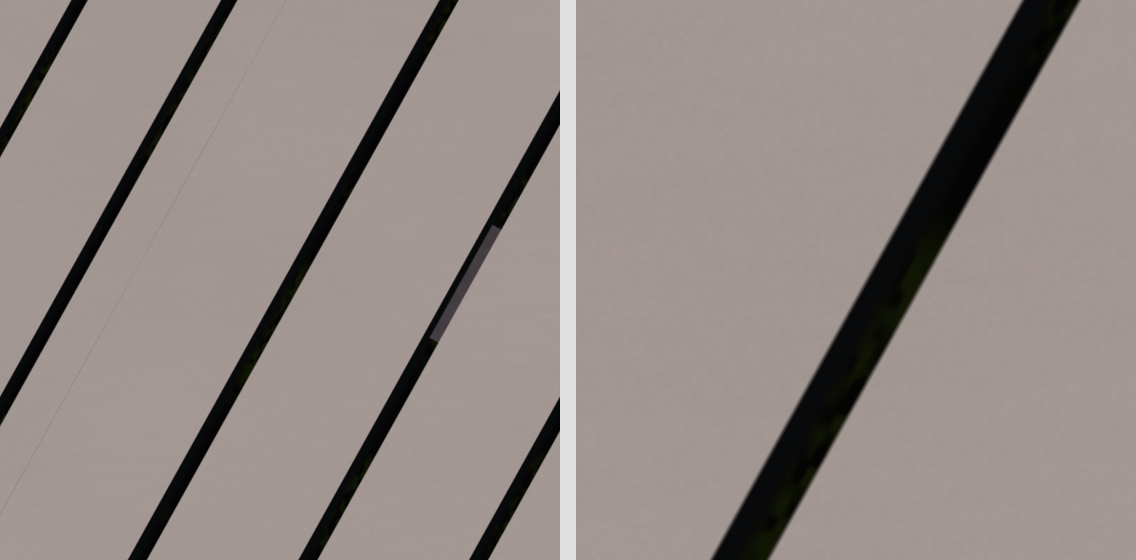
Left: the whole. Right: its middle third, enlarged.
This pattern is drawn by a three.js fragment shader. Its source:

```glsl
// Pale boards running diagonally, parted by dark gaps with traces of moss.
// Slanted coordinates give the distance to the nearest gap in two banks of
// boards; a closed seam, a spacer in one gap and fine grain add variation.
varying vec2 vUv;

const float LEAN = 0.557;            // sideways run of a gap per unit of height
const float LEFT_GAP = 0.3577;       // last gap of the left bank
const float LEFT_PITCH = 0.2335;
const float RIGHT_GAP = 0.7007;      // first gap of the right bank
const float RIGHT_PITCH = 0.2662;
const float SEAM = 0.447;            // closed joint between the banks
const float LEFT_HALF = 0.0127;      // half widths of the gaps
const float RIGHT_HALF = 0.0148;
const float SEAM_HALF = 0.0011;
const float EDGE = 0.0019;           // softness of the gap edges
const vec2 SPACER_SPAN = vec2(0.720, 0.951);
const float SPACER_INSET = -0.0034;
const float GRAIN_SCALE = 300.0;
const float GRAIN = 0.012;

const vec3 BOARD = vec3(0.640, 0.592, 0.578);
const vec3 SEAM_TINT = vec3(0.575, 0.535, 0.52);
const vec3 GAP_WALL = vec3(0.032, 0.034, 0.038);
const vec3 GAP_DEEP = vec3(0.012, 0.014, 0.012);
const vec3 MOSS = vec3(0.065, 0.085, 0.015);
const vec3 SPACER = vec3(0.265, 0.240, 0.258);

float hash(vec2 p) {
  vec3 q = fract(p.xyx * 0.1031);
  q += dot(q, q.yzx + 33.33);
  return fract((q.x + q.y) * q.z);
}

float noise(vec2 p) {
  vec2 i = floor(p), f = fract(p);
  f = f * f * (3.0 - 2.0 * f);
  return mix(mix(hash(i), hash(i + vec2(1.0, 0.0)), f.x),
             mix(hash(i + vec2(0.0, 1.0)), hash(i + vec2(1.0, 1.0)), f.x), f.y);
}

// Soft mask that is one between two limits
float band(float x, float low, float high, float soft) {
  return smoothstep(low - soft, low + soft, x)
       * (1.0 - smoothstep(high - soft, high + soft, x));
}

// Board surface: slow mottling, faint level streaks and fine grain
vec3 boardColor(vec2 p) {
  float shade = 0.014 * (noise(p * 4.0 + 7.0) - 0.5);
  shade += 0.006 * (noise(p * vec2(14.0, 90.0) + 50.0) - 0.5);
  shade += GRAIN * (noise(p * GRAIN_SCALE + 90.0) - 0.5);
  return BOARD + shade;
}

// Gap interior: a faintly lit left wall and moss toward the right
vec3 gapColor(float side, float along, float index) {
  vec3 color = mix(GAP_WALL, GAP_DEEP, smoothstep(-0.3, 0.5, side));
  float patches = noise(vec2(along * 9.0 + index * 13.0, index * 5.0 + 3.0));
  float speckle = noise(vec2(along * 85.0, side * 2.5 + index * 17.0 + 40.0));
  float moss = smoothstep(0.25, 0.75, patches) * smoothstep(0.25, 0.8, speckle);
  return mix(color, MOSS, moss * smoothstep(-0.4, 0.5, side));
}

void main() {
  // Coordinates across and along the gaps
  float slant = inversesqrt(1.0 + LEAN * LEAN);
  float across = (vUv.x + LEAN * (1.0 - vUv.y)) * slant;
  float along = (vUv.x * LEAN + vUv.y) * slant;

  // Nearest gap in the bank on this side of the wide board
  bool rightBank = across > 0.5 * (LEFT_GAP + RIGHT_GAP);
  float start = rightBank ? RIGHT_GAP : LEFT_GAP;
  float pitch = rightBank ? RIGHT_PITCH : -LEFT_PITCH;
  float halfWidth = rightBank ? RIGHT_HALF : LEFT_HALF;
  float step = max(floor((across - start) / pitch + 0.5), 0.0);
  float offset = across - start - step * pitch;
  float index = rightBank ? step + 2.0 : 1.0 - step;

  // Boards and the closed seam
  vec3 color = boardColor(vUv);
  float seam = 1.0 - smoothstep(0.0, 2.0 * SEAM_HALF, abs(across - SEAM));
  float seamWear = 0.35 + 0.5 * noise(vec2(along * 12.0, 2.0));
  color = mix(color, SEAM_TINT, seam * seamWear);

  // Spacer filling the right part of the second gap in the right bank
  vec3 inside = gapColor(offset / halfWidth, along, index);
  float spacer = band(along, SPACER_SPAN.x, SPACER_SPAN.y, EDGE)
               * smoothstep(SPACER_INSET - EDGE, SPACER_INSET + EDGE, offset);
  spacer *= rightBank && step == 1.0 ? 1.0 : 0.0;
  inside = mix(inside, SPACER + 0.03 * (noise(vUv * 60.0) - 0.5), spacer);

  color = mix(color, inside, band(offset, -halfWidth, halfWidth, EDGE));
  gl_FragColor = vec4(color, 1.0);
}
```
